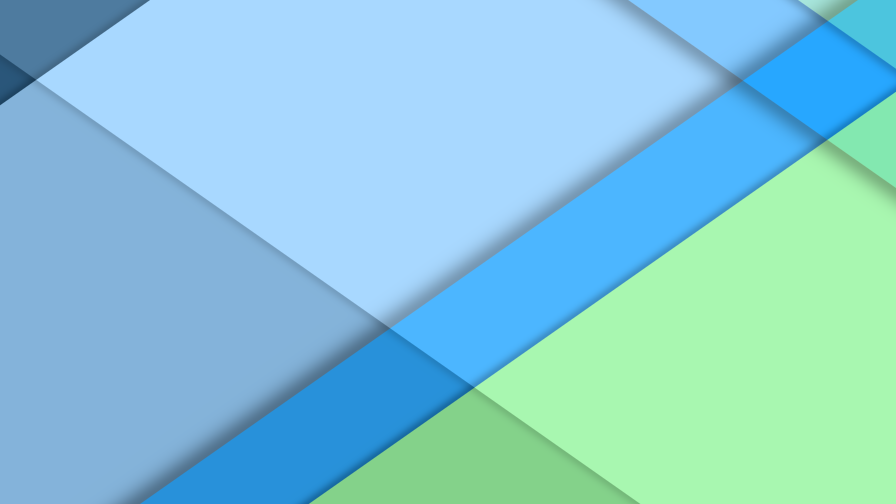
Give the GLSL for this background, as a Shadertoy shader.

```glsl
// Overlapping diagonal paper sheets in blue and green with soft cast shadows.

const float SLOPE = 0.702; // steepness shared by all edges

const vec3 GREEN = vec3(0.660, 0.968, 0.690);
const vec3 BLUE  = vec3(0.298, 0.714, 1.000);
const vec3 SKY   = vec3(0.659, 0.847, 1.000);
const vec3 SLATE = vec3(0.305, 0.482, 0.624);

const vec3 DIM_TINT  = vec3(-0.142, -0.145, -0.147);
const vec3 COOL_TINT = vec3(-0.146, -0.060,  0.000);
const vec3 MINT_TINT = vec3( 0.145,  0.118, -0.130);

// Signed distance to a slanted line, positive above it.
float lineDistance(vec2 p, float slope, float height) {
    return (p.y - slope * p.x - height) / sqrt(1.0 + slope * slope);
}

// Antialiased coverage of the positive side of an edge.
float coverage(float dist) {
    float pixel = 1.0 / iResolution.y;
    return smoothstep(-0.7 * pixel, 0.7 * pixel, dist);
}

// Light left over beside an edge that casts a soft shadow.
float shadow(float dist, float width, float strength) {
    float falloff = max(dist, 0.0) / width;
    return 1.0 - strength * exp(-falloff * falloff);
}

// Covers the positive side with a sheet shaded along its edge.
vec3 addSheet(vec3 color, vec3 sheet, float dist, float width, float strength) {
    return mix(color, sheet * shadow(dist, width, strength), coverage(dist));
}

// Darkens only the positive side of an edge.
vec3 castShadow(vec3 color, float dist, float width, float strength) {
    return color * mix(1.0, shadow(dist, width, strength), coverage(dist));
}

// Shifts the colour on the positive side of an edge.
vec3 addTint(vec3 color, vec3 tint, float dist) {
    return color + tint * coverage(dist);
}

void mainImage(out vec4 fragColor, in vec2 fragCoord) {
    vec2 p = fragCoord / iResolution.y;
    p.x += 0.5 * (16.0 / 9.0 - iResolution.x / iResolution.y);

    // Rising sheets, from the lower right to the upper left
    vec3 color = GREEN;
    color = addSheet(color, BLUE,  lineDistance(p, SLOPE, -0.430), 0.012, 0.22);
    color = addSheet(color, SKY,   lineDistance(p, SLOPE, -0.195), 0.030, 0.30);
    color = addSheet(color, SLATE, lineDistance(p, SLOPE,  0.791), 0.012, 0.16);

    // Falling translucent sheets
    float dimEdge  = lineDistance(p, -SLOPE, 0.892);
    float coolEdge = lineDistance(p, -SLOPE, 1.875);
    float mintEdge = lineDistance(p, -SLOPE, 2.1115);
    color = addTint(color, DIM_TINT,  -dimEdge);
    color = addTint(color, COOL_TINT, coolEdge);
    color = addTint(color, MINT_TINT, mintEdge);

    // Shadows below the falling edges
    color = castShadow(color, -dimEdge,  0.012, 0.12);
    color = castShadow(color, -coolEdge, 0.028, 0.28);
    color = castShadow(color, -mintEdge, 0.014, 0.20);

    fragColor = vec4(clamp(color, 0.0, 1.0), 1.0);
}
```
